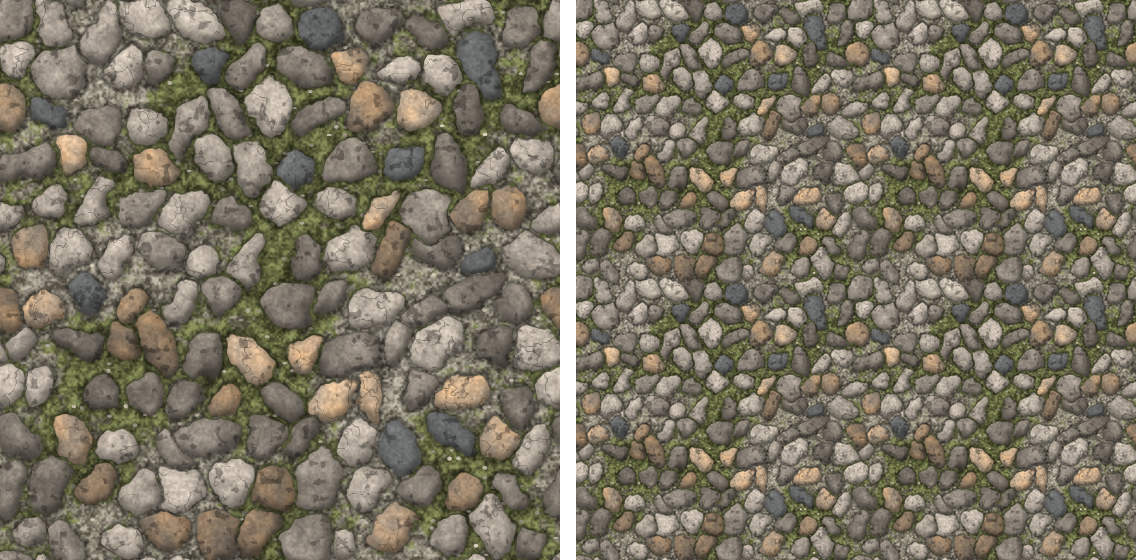
Left: one tile. Right: repeated 2 by 2.
Give the GLSL for this texture, as a WebGL 2 fragment shader.

```glsl
#version 300 es
precision highp float;

#define GRID 12.0        // stones per side, even so that staggered rows wrap
#define JITTER 0.46
#define SIZE_MIN 0.35
#define SIZE_MAX 0.57
#define STRETCH 2.3      // longest length to width ratio
#define GAP 0.035
#define MOSS 0.50        // lower grows more moss
#define RELIEF 0.30
#define GRAIN 0.32

uniform vec2 u_resolution;
out vec4 fragColor;

vec3 hash3(vec2 cell, float seed) {
    uvec3 v = uvec3(ivec3(vec3(cell, seed)));
    v = v * 1664525u + 1013904223u;
    for (int i = 0; i < 2; i++) {
        v.x += v.y * v.z;
        v.y += v.z * v.x;
        v.z += v.x * v.y;
        v ^= v >> 16u;
    }
    return vec3(v >> 8u) * exp2(-24.0);
}

// Value noise that wraps after a whole number of cells
float noise(vec2 uv, float period, float seed) {
    vec2 p = uv * period, i = floor(p), f = p - i;
    f = f * f * (3.0 - 2.0 * f);
    vec2 a = mod(i, period), b = mod(i + 1.0, period);
    return mix(mix(hash3(a, seed).x, hash3(vec2(b.x, a.y), seed).x, f.x),
               mix(hash3(vec2(a.x, b.y), seed).x, hash3(b, seed).x, f.x), f.y);
}

float fbm(vec2 uv, float period, float seed) {
    float sum = 0.0, amp = 0.533;
    for (int i = 0; i < 4; i++) {
        sum += amp * noise(uv, period, seed + float(i));
        period *= 2.0;
        amp *= 0.5;
    }
    return sum;
}

// Rounded, tapered pebble: xy = outward direction, z = signed distance
vec3 pebble(vec2 p, vec2 id) {
    vec3 shape = hash3(id, 11.0), turn = hash3(id, 12.0);
    float size = mix(SIZE_MIN, SIZE_MAX, shape.x);
    float aspect = sqrt(mix(1.05, STRETCH, shape.y * shape.y));
    vec2 radius = size * vec2(aspect, 1.0 / aspect);
    float angle = (turn.x < 0.7 ? 0.75 : -0.85) + (turn.y - 0.5) * 1.2;
    float c = cos(angle), s = sin(angle);
    mat2 toWorld = mat2(c, s, -s, c);
    p = p * toWorld;
    p.y *= 1.0 + (turn.z - 0.5) * 0.7 * clamp(p.x / radius.x, -1.0, 1.0);
    float power = mix(2.0, 3.0, shape.z);
    vec2 n = pow(abs(p / radius) + 1e-4, vec2(power));
    float k = pow(n.x + n.y, 1.0 / power);
    vec2 slope = p / (radius * radius);
    float steep = length(slope) + 1e-3;
    return vec3(toWorld * (slope / steep), k * (k - 1.0) / steep);
}

vec3 stoneColour(vec2 uv, vec2 id) {
    vec3 pick = hash3(id, 21.0);
    float seed = 100.0 + floor(pick.z * 900.0);
    float blotch = fbm(uv, 30.0, seed);
    float tone = clamp(pick.x * 0.95 + (blotch - 0.5) * 0.9, 0.0, 1.1);
    vec3 col = mix(vec3(0.43, 0.40, 0.365), vec3(0.78, 0.735, 0.68), tone);
    if (pick.y > 0.93) col = mix(col, vec3(0.35, 0.37, 0.385), 0.75);
    if (pick.y < 0.16) col *= mix(vec3(1.0), vec3(1.06, 0.94, 0.80), blotch * 1.5);
    // Thin dark veins and pits, strongest on pale stones
    float vein = abs(fbm(uv, 22.0, seed + 10.0) - 0.5);
    float pits = smoothstep(0.62, 0.75, fbm(uv, 64.0, seed + 20.0));
    col *= 1.0 - 0.28 * (1.0 - smoothstep(0.0, 0.022, vein)) * smoothstep(0.45, 0.8, pick.x);
    return col * (1.0 - 0.3 * pits);
}

vec3 groundColour(vec2 uv, float dist, float grain) {
    float clumps = fbm(uv, 72.0, 41.0);
    float speck = clamp(0.5 + (grain - 0.5) * 1.2 + (clumps - 0.5) * 1.4, 0.0, 1.0);
    vec3 dirt = mix(vec3(0.33, 0.31, 0.26), vec3(0.73, 0.70, 0.64), speck);
    vec3 moss = mix(vec3(0.22, 0.23, 0.12), vec3(0.51, 0.54, 0.32), speck);
    float growth = fbm(uv, 6.0, 51.0) + (clumps - 0.5) * 0.5 - dist * 0.15;
    vec3 col = mix(dirt, moss, 0.9 * smoothstep(MOSS - 0.09, MOSS + 0.07, growth));
    // Scattered grit, one chip at most in each small cell
    vec2 g = uv * 64.0, id = floor(g);
    vec3 chip = hash3(id, 61.0);
    float r = length((g - id - 0.35 - 0.3 * chip.xy) * vec2(1.0, 1.0 + chip.x));
    float chipMask = step(0.88, chip.z) * (1.0 - smoothstep(0.2, 0.33, r));
    col = mix(col, vec3(0.66, 0.63, 0.57) * (0.75 + 0.5 * chip.y), chipMask);
    return col * mix(0.55, 1.04, smoothstep(-0.02, 0.15, dist));
}

void main() {
    vec2 uv = gl_FragCoord.xy / u_resolution;
    float grain = mix(noise(uv, 256.0, 31.0), noise(uv, 150.0, 32.0), 0.45);
    vec2 warp = vec2(fbm(uv, 26.0, 1.0), fbm(uv, 26.0, 6.0)) - 0.5;
    vec2 q = uv * GRID + warp * 0.36;

    // Nearest and second nearest stone on a staggered grid
    vec3 nearest = vec3(0.0, 0.0, 9.0);
    float second = 9.0;
    vec2 stoneId = vec2(0.0);
    for (int j = -1; j <= 1; j++) {
        float row = floor(q.y) + float(j);
        float shift = 0.5 * mod(row, 2.0);
        for (int i = -1; i <= 1; i++) {
            vec2 cell = vec2(floor(q.x - shift) + float(i), row);
            vec2 id = mod(cell, GRID);
            vec2 centre = cell + vec2(shift, 0.0) + 0.5 + (hash3(id, 10.0).xy - 0.5) * JITTER;
            vec3 hit = pebble(q - centre, id);
            if (hit.z < nearest.z) {
                second = nearest.z;
                nearest = hit;
                stoneId = id;
            } else second = min(second, hit.z);
        }
    }

    // Keep neighbours apart with a rounded seam
    float seam = (nearest.z - second) * 0.5 + GAP;
    float blend = max(0.1 - abs(nearest.z - seam), 0.0);
    float dist = max(nearest.z, seam) + blend * blend * 2.5 + (grain - 0.5) * 0.035;

    // Domed stones under soft light from the upper left
    float rim = 1.0 - smoothstep(0.0, 0.26, -dist);
    float light = 1.03 + RELIEF * rim * dot(nearest.xy, vec2(-0.35, 0.75)) - 0.22 * rim * rim;
    vec3 stone = stoneColour(uv, stoneId) * light * (1.0 + GRAIN * (grain - 0.5));

    float edge = max(GRID / u_resolution.y, 0.012);
    vec3 col = mix(groundColour(uv, dist, grain), stone, 1.0 - smoothstep(-edge, edge, dist));
    fragColor = vec4(clamp(col, 0.0, 1.0), 1.0);
}
```
